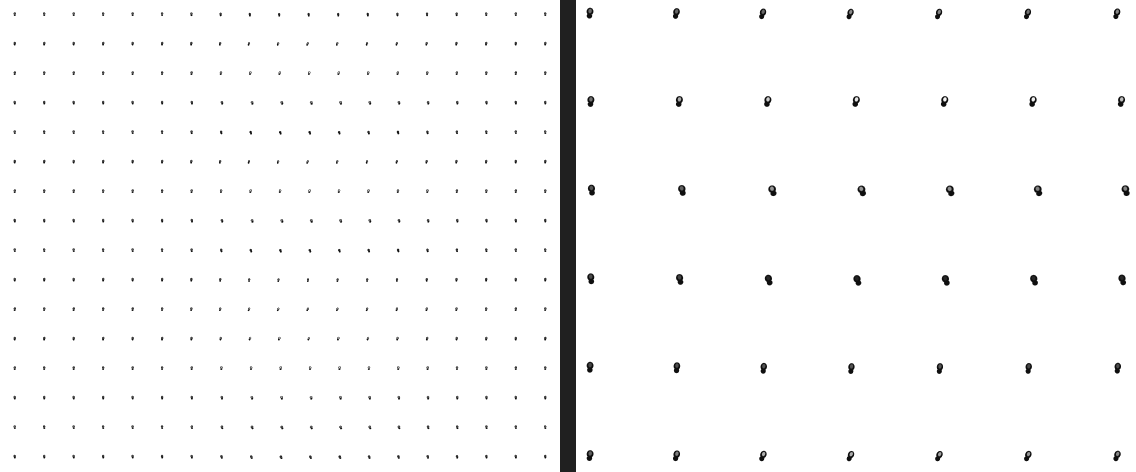
Left, the full canvas; right, a detail of the centre.
Reproduce this pattern procedurally as a Shadertoy shader.

```glsl
#define GRID vec2(19.0, 16.0)
#define MARK_SIZE vec2(0.039, 0.061)
#define SWAY vec2(0.068, 0.022)
#define TILT 0.45
#define LIFT 0.02
#define INK vec3(0.06)
#define PAPER vec3(1.0)

const float TAU = 6.2831853;

float hash(vec2 p) {
    vec3 q = fract(vec3(p.xyx) * 0.1031);
    q += dot(q, q.yzx + 33.33);
    return fract((q.x + q.y) * q.z);
}

mat2 rotation(float a) {
    float c = cos(a), s = sin(a);
    return mat2(c, -s, s, c);
}

// Approximate distance to an ellipse
float ellipse(vec2 p, vec2 radii) {
    return (length(p / radii) - 1.0) * min(radii.x, radii.y);
}

float coverage(float d, float pixel) {
    return clamp(0.5 - d / pixel, 0.0, 1.0);
}

// Small pod: wide head, narrower foot and a pale opening in the head
float pod(vec2 p, float opening, float pixel) {
    vec2 s = MARK_SIZE;
    float head = ellipse(p - vec2(0.0, 0.3 * s.y), s * vec2(1.0, 0.7));
    float foot = ellipse(p + vec2(0.0, 0.5 * s.y), s * vec2(0.8, 0.5));
    float hole = ellipse(p - vec2(0.0, 0.4 * s.y), s * vec2(0.5, 0.4));
    float body = coverage(min(head, foot), pixel);
    return body * (1.0 - opening * coverage(hole, pixel));
}

void mainImage(out vec4 fragColor, in vec2 fragCoord) {
    vec2 grid = fragCoord / iResolution.xy * GRID;
    vec2 id = mod(floor(grid), GRID);
    vec2 p = fract(grid) - 0.5;
    float pixel = GRID.y / iResolution.y;

    // Whole turns down the canvas, with a periodic change of pace
    float row = GRID.y - 1.0 - id.y;
    float turn = 3.0 * (row - 1.0) / GRID.y
               + 0.2 * (1.0 - cos(TAU * (row - 0.5) / GRID.y));
    float phase = TAU * turn;

    // Movement swells quickly past the left third and fades to the right
    float swell = smoothstep(5.0, 9.0, id.x) * (1.0 - smoothstep(9.5, 17.5, id.x));

    vec2 drift = vec2(-cos(phase), 0.5 * (sin(phase) - 1.0)) * SWAY * swell;
    float lean = -TILT * cos(phase - 0.6) * mix(0.25, 1.0, swell);
    float opening = mix(0.3, 0.5 + 0.45 * sin(phase), swell);
    opening = clamp(opening + 0.16 * (hash(id) - 0.5), 0.0, 1.0);

    vec2 q = rotation(lean) * (p - drift - vec2(0.0, LIFT));
    q.x /= 1.0 - 0.12 * swell * cos(phase);

    fragColor = vec4(mix(PAPER, INK, pod(q, opening, pixel)), 1.0);
}
```
